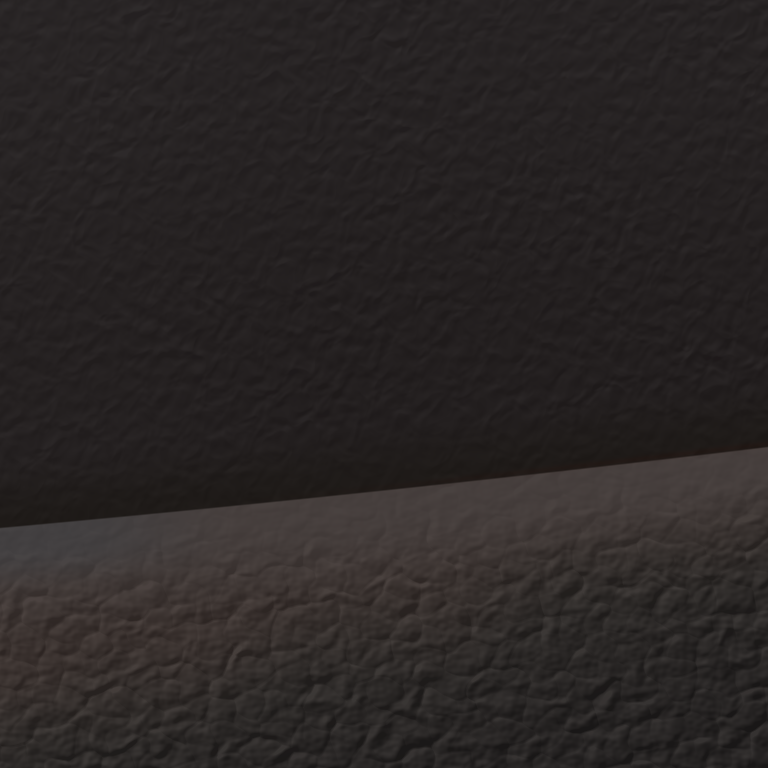
This texture is drawn by a WebGL 2 fragment shader. Its source:

```glsl
#version 300 es
precision highp float;
// Dark fine-grained leather panel above a softly lit, pebbled leather roll.

#define FINE_SCALE 58.0
#define FINE_RELIEF 0.017
#define PEBBLE_SCALE 32.0
#define PEBBLE_RELIEF 0.034
#define LIGHT_DIR vec2(-0.45, 0.89)
#define EMBOSS_STEP 0.14

uniform vec2 u_resolution;
out vec4 fragColor;

vec2 hash2(vec2 p) {
    vec3 q = fract(vec3(p.xyx) * vec3(0.1031, 0.1030, 0.0973));
    q += dot(q, q.yzx + 33.33);
    return fract((q.xx + q.yz) * q.zy);
}

float cornerSlope(vec2 cell, vec2 corner, vec2 f) {
    return dot(hash2(cell + corner) * 2.0 - 1.0, f - corner);
}

float gradientNoise(vec2 p) {
    vec2 i = floor(p), f = fract(p);
    vec2 w = f * f * f * (f * (f * 6.0 - 15.0) + 10.0);
    float low = mix(cornerSlope(i, vec2(0, 0), f), cornerSlope(i, vec2(1, 0), f), w.x);
    float high = mix(cornerSlope(i, vec2(0, 1), f), cornerSlope(i, vec2(1, 1), f), w.x);
    return mix(low, high, w.y);
}

// Rounded cells with creases between them
float cellHeight(vec2 p) {
    vec2 i = floor(p), f = fract(p);
    float nearest = 4.0;
    for (int y = -1; y <= 1; y++) {
        for (int x = -1; x <= 1; x++) {
            vec2 o = vec2(x, y);
            vec2 r = o + 0.1 + 0.8 * hash2(i + o + 71.0) - f;
            nearest = min(nearest, dot(r, r));
        }
    }
    return 1.0 - nearest;
}

float pebbleHeight(vec2 p) {
    vec2 warp = vec2(gradientNoise(p * 0.8), gradientNoise(p * 0.8 + 37.0));
    vec2 q = p + 0.75 * warp;
    return 0.75 * cellHeight(q) + 0.7 * gradientNoise(q * 1.3)
         + 0.22 * gradientNoise(p * 3.1);
}

float fineHeight(vec2 p) {
    vec2 q = p + 0.6 * vec2(gradientNoise(p * 0.6), gradientNoise(p * 0.6 + 19.0));
    return 0.9 * gradientNoise(q) - 0.6 * abs(gradientNoise(q * 0.8 + 9.0))
         + 0.3 * gradientNoise(q * 1.9);
}

// Panel: almost flat, with faint slanted wrinkles
vec3 panelColor(vec2 uv, float above) {
    vec3 color = mix(vec3(0.136, 0.120, 0.121), vec3(0.152, 0.137, 0.139),
                     smoothstep(0.5, 1.0, uv.y));
    color += 0.008 * (1.0 - smoothstep(0.0, 0.5, uv.x));
    vec3 seamShade = vec3(0.118, 0.103, 0.094);
    color = mix(seamShade, color, smoothstep(0.0, 0.10, above));

    vec2 p = mat2(0.85, 0.35, -0.45, 0.75) * uv * FINE_SCALE;
    vec2 stepDir = EMBOSS_STEP * vec2(-0.75, 0.66);
    float slope = (fineHeight(p) - fineHeight(p + stepDir)) / EMBOSS_STEP;
    float relief = FINE_RELIEF * (0.8 + 0.5 * gradientNoise(uv * 5.0));
    relief *= mix(0.45, 1.0, smoothstep(0.0, 0.12, above));
    return color + relief * clamp(slope, -1.2, 1.8);
}

// Roll: warm sheen by the seam, falling off toward the lower right
vec3 rollColor(vec2 uv, float below) {
    float sheenLine = uv.y - 0.055 - 0.25 * uv.x + 0.05 * gradientNoise(uv * 6.0);
    vec3 shade = mix(vec3(0.188, 0.174, 0.165), vec3(0.148, 0.138, 0.136),
                     smoothstep(0.1, 0.42, below + 0.15 * (uv.x - 0.5)));
    vec3 warm = mix(vec3(0.275, 0.246, 0.239), vec3(0.228, 0.195, 0.184),
                    smoothstep(0.02, 0.16, below));
    vec3 color = mix(shade, warm, smoothstep(-0.08, 0.09, sheenLine));
    float coolPatch = (1.0 - smoothstep(0.08, 0.32, uv.x))
                    * (1.0 - smoothstep(0.03, 0.09, below));
    color = mix(color, vec3(0.258, 0.250, 0.256), 0.85 * coolPatch);

    vec2 p = mat2(0.99, -0.16, 0.14, 1.2) * uv * PEBBLE_SCALE;
    vec2 stepDir = EMBOSS_STEP * LIGHT_DIR;
    float slope = (pebbleHeight(p) - pebbleHeight(p + stepDir)) / EMBOSS_STEP;
    float relief = PEBBLE_RELIEF * mix(0.2, 1.0, smoothstep(0.01, 0.15, below));
    return color + relief * clamp(slope, -1.5, 1.8) * vec3(1.0, 0.96, 0.93);
}

void main() {
    vec2 uv = gl_FragCoord.xy / u_resolution;

    // Gently bowed seam rising to the right
    float seam = 0.3125 + 0.09 * uv.x + 0.0155 * uv.x * uv.x;
    float above = uv.y - seam;
    float soft = max(0.0015, 1.0 / u_resolution.y);

    vec3 panel = panelColor(uv, max(above, 0.0));
    vec3 roll = rollColor(uv, max(-above, 0.0));
    vec3 color = mix(roll, panel, smoothstep(-soft, soft, above));

    // Thin reddish shadow line along the right of the seam
    float line = exp(-pow((above - 0.004) / 0.004, 2.0));
    color += vec3(0.012, -0.008, -0.012) * line * smoothstep(0.2, 0.9, uv.x);

    fragColor = vec4(clamp(color, 0.0, 1.0), 1.0);
}
```
